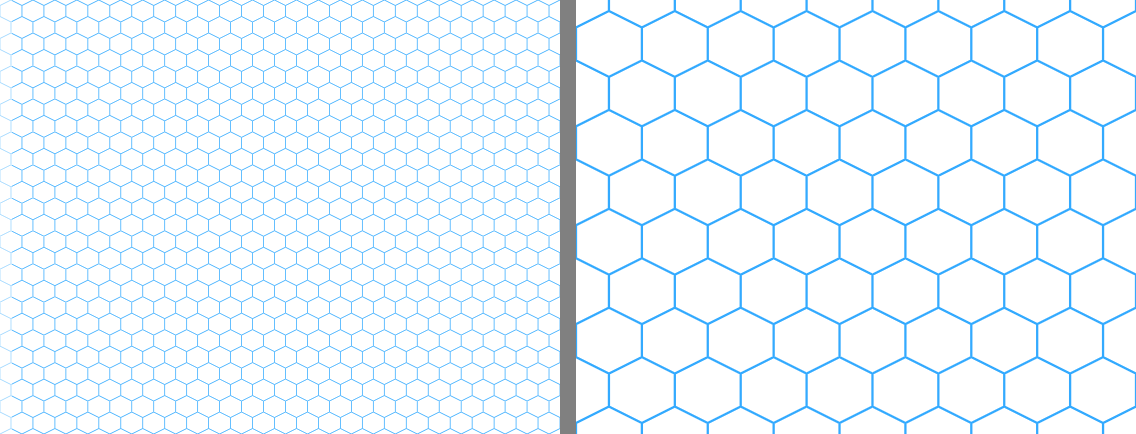
Left, the full canvas; right, a detail of the centre.
Write a WebGL 1 fragment shader that draws this pattern.

```glsl
precision highp float;
// Thin blue honeycomb grid on white, paler along its left border.

uniform vec2 u_resolution;

// Canvas size in cells; every cell is one unit wide and one unit tall.
const vec2 GRID_SIZE = vec2(25.5, 19.75);
const vec2 LATTICE_STEP = vec2(1.0, 1.5);
const float LINE_WIDTH = 0.0345;
const float BORDER_STRENGTH = 0.5;
const vec3 PAPER = vec3(1.0);
const vec3 LINE_BLUE = vec3(0.2, 0.667, 1.0);

// Distance to the outline of a pointy-top hexagon, positive inside.
float hexInside(vec2 p) {
  vec2 q = abs(p);
  float side = 0.5 - q.x;
  float slant = (0.5 - q.y - 0.5 * q.x) / sqrt(1.25);
  return min(side, slant);
}

// Offset from the nearest centre of a rectangular lattice.
vec2 latticeOffset(vec2 p, vec2 origin, vec2 spacing) {
  return mod(p - origin + 0.5 * spacing, spacing) - 0.5 * spacing;
}

// Two interleaved lattices form the staggered rows.
float honeycombDistance(vec2 p) {
  vec2 origin = vec2(0.0, 0.5);
  float evenRows = hexInside(latticeOffset(p, origin, LATTICE_STEP));
  float oddRows = hexInside(latticeOffset(p, origin + 0.5 * LATTICE_STEP, LATTICE_STEP));
  return abs(max(evenRows, oddRows));
}

// Share of a pixel-wide box covered by a line at the given distance.
float lineCoverage(float dist, float width, float pixel) {
  float halfWidth = 0.5 * width;
  float outer = min(dist + 0.5 * pixel, halfWidth);
  float inner = max(dist - 0.5 * pixel, -halfWidth);
  return clamp((outer - inner) / pixel, 0.0, 1.0);
}

// Edges without a left neighbour are drawn more faintly.
float borderFade(float x, float pixel) {
  float borderEnd = 0.5 + 0.5 * LINE_WIDTH;
  return mix(BORDER_STRENGTH, 1.0, smoothstep(borderEnd, borderEnd + pixel, x));
}

void main() {
  vec2 p = gl_FragCoord.xy / u_resolution * GRID_SIZE;
  float pixel = GRID_SIZE.x / u_resolution.x;

  float ink = lineCoverage(honeycombDistance(p), LINE_WIDTH, pixel);
  ink *= borderFade(p.x, pixel);

  gl_FragColor = vec4(mix(PAPER, LINE_BLUE, ink), 1.0);
}
```
